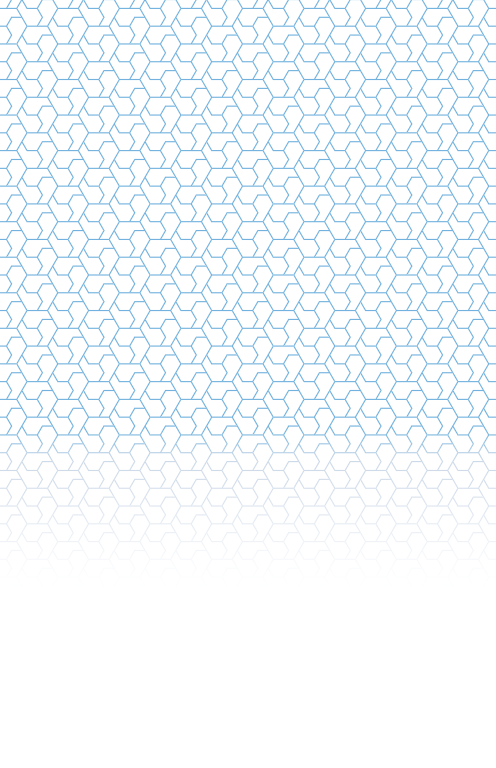
Reproduce this pattern procedurally as a Shadertoy shader.

```glsl
// Blue lattice of interlocking hexagonal hooks that fades to white toward the bottom.

const float SIDE = 0.01336; // unit edge as a share of canvas height

float segmentDistance(vec2 p, vec2 a, vec2 b) {
    vec2 pa = p - a, ba = b - a;
    return length(pa - ba * clamp(dot(pa, ba) / dot(ba, ba), 0.0, 1.0));
}

// Offset from the nearest center of a triangular grid with flat columns
vec2 hexCell(vec2 p) {
    vec2 period = vec2(6.0, 2.0 * sqrt(3.0));
    vec2 a = mod(p + 0.5 * period, period) - 0.5 * period;
    vec2 b = mod(p, period) - 0.5 * period;
    return dot(a, a) < dot(b, b) ? a : b;
}

vec2 direction(float degreesAngle) {
    float t = radians(degreesAngle);
    return vec2(cos(t), sin(t));
}

// Three long spokes, three short ones and three rim edges per cell
float latticeDistance(vec2 p) {
    vec2 q = hexCell(p);
    float d = 10.0;
    for (int k = 0; k < 3; k++) {
        vec2 shortArm = direction(120.0 * float(k));
        vec2 longArm = direction(120.0 * float(k) + 60.0);
        d = min(d, segmentDistance(q, vec2(0.0), 2.0 * longArm));
        d = min(d, segmentDistance(q, shortArm, 2.0 * shortArm));
        d = min(d, segmentDistance(q, shortArm, longArm));
    }
    return d;
}

void mainImage(out vec4 fragColor, in vec2 fragCoord) {
    vec2 p = (fragCoord - 0.5 * iResolution.xy) / iResolution.y;
    float height = fragCoord.y / iResolution.y;
    float pixel = 1.0 / iResolution.y;

    // Line coverage
    vec2 cellOrigin = vec2(-0.0339 - 2.0 * SIDE, 0.1188);
    float d = latticeDistance((p - cellOrigin) / SIDE) * SIDE;
    float line = clamp((0.00074 - d) / pixel + 0.5, 0.0, 1.0);

    // Blue turns to pale gray-blue, then dissolves
    vec3 blue = vec3(0.45, 0.70, 0.87);
    vec3 pale = vec3(0.80, 0.85, 0.91);
    vec3 ink = mix(pale, blue, smoothstep(0.395, 0.447, height));
    float fade = smoothstep(0.22, 0.42, height);

    fragColor = vec4(mix(vec3(1.0), ink, line * fade), 1.0);
}
```
